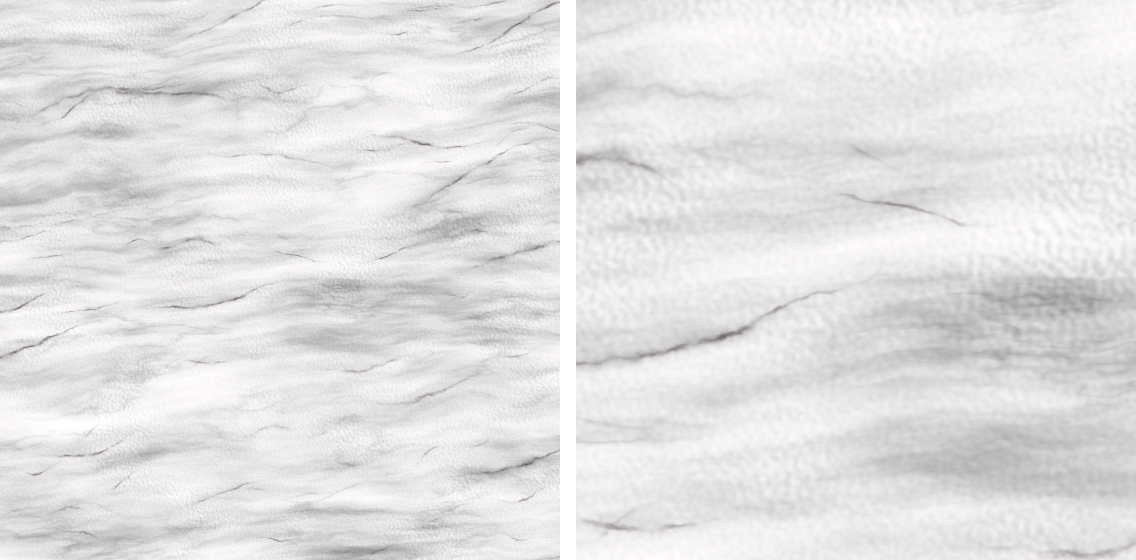
Left, the full canvas; right, a detail of the centre.
Give the GLSL for this texture, as a Shadertoy shader.

```glsl
const vec3 STONE_TINT = vec3(1.0, 0.992, 0.992);
const vec3 VEIN_COLOR = vec3(0.31, 0.28, 0.28);
const float BASE_TONE = 0.922;
const float STREAK_CONTRAST = 0.25;
const float SHADOW_GAIN = 0.24;
const float WISP_DEPTH = 0.1;
const float HALO_DEPTH = 0.17;
const float VEIN_DEPTH = 0.85;
const float STREAK_SLOPE = 0.08;
const float VEIN_WIDTH = 0.0019;
const float HALO_WIDTH = 0.0085;
const float GRAIN_SCALE = 190.0;
const float GRAIN_DEPTH = 0.046;
const float OCTAVE_GAIN = 0.57;
const vec2 LONG_CELL = vec2(0.25, 0.13);
const vec2 SHORT_CELL = vec2(0.11, 0.085);

vec2 hash2(vec2 cell) {
    uvec2 k = uvec2(ivec2(cell) + 32768);
    uint h = k.x * 1597334677u ^ k.y * 3812015801u;
    h = (h ^ (h >> 15)) * 2246822519u;
    h ^= h >> 13;
    uint g = h * 3266489917u;
    g ^= g >> 16;
    return vec2(h & 65535u, g & 65535u) / 65535.0;
}

float gradDot(vec2 cell, vec2 offset) {
    float angle = 6.2832 * hash2(cell).x;
    return dot(vec2(cos(angle), sin(angle)), offset);
}

float gradientNoise(vec2 p) {
    vec2 i = floor(p), f = fract(p);
    vec2 u = f * f * f * (f * (f * 6.0 - 15.0) + 10.0);
    vec2 e = vec2(1.0, 0.0);
    float low = mix(gradDot(i, f), gradDot(i + e, f - e), u.x);
    float high = mix(gradDot(i + e.yx, f - e.yx), gradDot(i + e.xx, f - e.xx), u.x);
    return mix(low, high, u.y);
}

float fbm(vec2 p) {
    float sum = 0.0, amplitude = 0.5;
    for (int i = 0; i < 5; i++) {
        sum += amplitude * gradientNoise(p);
        p = p * 2.03 + vec2(13.7, 7.3);
        amplitude *= OCTAVE_GAIN;
    }
    return sum;
}

// Scattered tapered strokes: x is the dark core, y the soft halo
vec2 veins(vec2 p, vec2 cell, float seed) {
    vec2 home = floor(p / cell);
    vec2 result = vec2(0.0);
    float width = max(VEIN_WIDTH, 0.7 / iResolution.y);
    for (int j = -1; j <= 1; j++)
    for (int i = -1; i <= 1; i++) {
        vec2 id = home + vec2(i, j);
        vec2 place = hash2(id + seed);
        vec2 form = hash2(id + seed + 71.0);
        vec2 look = hash2(id + seed + 139.0);
        vec2 d = p - (id + place) * cell;
        float t = d.x / (cell.x * mix(0.3, 0.95, form.x));
        float slope = mix(-0.4, 0.33, sqrt(form.y));
        float bend = 0.09 * cell.y * sin(3.2 * t + 6.2832 * look.y);
        float side = (d.y - d.x * slope - bend) * inversesqrt(1.0 + slope * slope);
        float taper = 1.0 - smoothstep(0.1, 1.0, abs(t));
        float strength = taper * smoothstep(0.2, 1.0, look.x);
        float reach = HALO_WIDTH * (side > 0.0 ? 1.3 : 0.6);
        float core = exp(-pow(side / (width * (0.55 + 0.6 * taper)), 2.0));
        result = max(result, strength * vec2(core, exp(-abs(side) / reach)));
    }
    return result;
}

void mainImage(out vec4 fragColor, in vec2 fragCoord) {
    vec2 p = fragCoord / iResolution.y;

    // Tilted, gently folded layers with ragged edges
    vec2 q = vec2(p.x, p.y - STREAK_SLOPE * p.x);
    q.y += 0.042 * gradientNoise(p * vec2(2.5, 4.0) + 3.1);
    q.y += 0.018 * gradientNoise(p * vec2(6.0, 8.0) + 17.4);
    float ragged = fbm(p * vec2(26.0, 34.0) + 9.7);
    vec2 s = q + vec2(0.0, 0.007 * ragged);

    // Broad and fine brushed streaks, with deeper shadows
    float streak = fbm(s * vec2(1.7, 9.0) + 5.3);
    streak += 0.8 * fbm(s * vec2(4.5, 27.0) + 41.8);
    float tone = BASE_TONE + STREAK_CONTRAST * streak;
    tone -= SHADOW_GAIN * max(-streak - 0.13, 0.0);

    // Feathery grey wisps along two sets of folded contours
    float wispMask = smoothstep(-0.05, 0.35, gradientNoise(q * vec2(4.0, 11.0) + 61.2));
    float fineMask = smoothstep(0.0, 0.35, gradientNoise(q * vec2(5.0, 13.0) + 83.5));
    float wisp = wispMask * exp(-26.0 * abs(fbm(s * vec2(2.8, 10.0) + 23.6)));
    wisp += fineMask * exp(-18.0 * abs(fbm(s * vec2(5.0, 19.0) + 52.1)));
    tone -= WISP_DEPTH * wisp;

    // Rough, broken veins and short flecks
    vec2 v = q + vec2(0.0, 0.011 * ragged);
    vec2 longVein = veins(v, LONG_CELL, 11.0);
    vec2 shortVein = veins(v + 0.037, SHORT_CELL, 307.0);
    float broken = smoothstep(-0.22, 0.35, fbm(p * vec2(30.0, 50.0) + 2.9));
    float feather = 0.65 + 1.1 * gradientNoise(s * vec2(14.0, 75.0) + 8.2);
    float core = max(longVein.x, 0.75 * shortVein.x * shortVein.x) * mix(0.1, 1.0, broken);
    float halo = max(longVein.y, 0.4 * shortVein.y) * clamp(feather, 0.0, 1.0);
    tone -= HALO_DEPTH * halo;

    // Fine embossed grain, stronger in patches
    vec2 g = mat2(0.8, -0.6, 0.6, 0.8) * p * GRAIN_SCALE;
    float emboss = gradientNoise(g) - gradientNoise(g + vec2(0.5, -0.1));
    float patchiness = 0.5 + 1.2 * smoothstep(-0.1, 0.4, gradientNoise(p * vec2(7.0, 11.0) + 31.0));
    tone += GRAIN_DEPTH * (patchiness * emboss + 0.7 * gradientNoise(g.yx * 1.45 + 19.3));

    // Soft limit on the highlights
    tone = min(tone, 0.95 + 0.6 * (tone - 0.95));
    vec3 color = mix(tone * STONE_TINT, VEIN_COLOR, VEIN_DEPTH * core);
    fragColor = vec4(clamp(color, 0.0, 1.0), 1.0);
}
```
